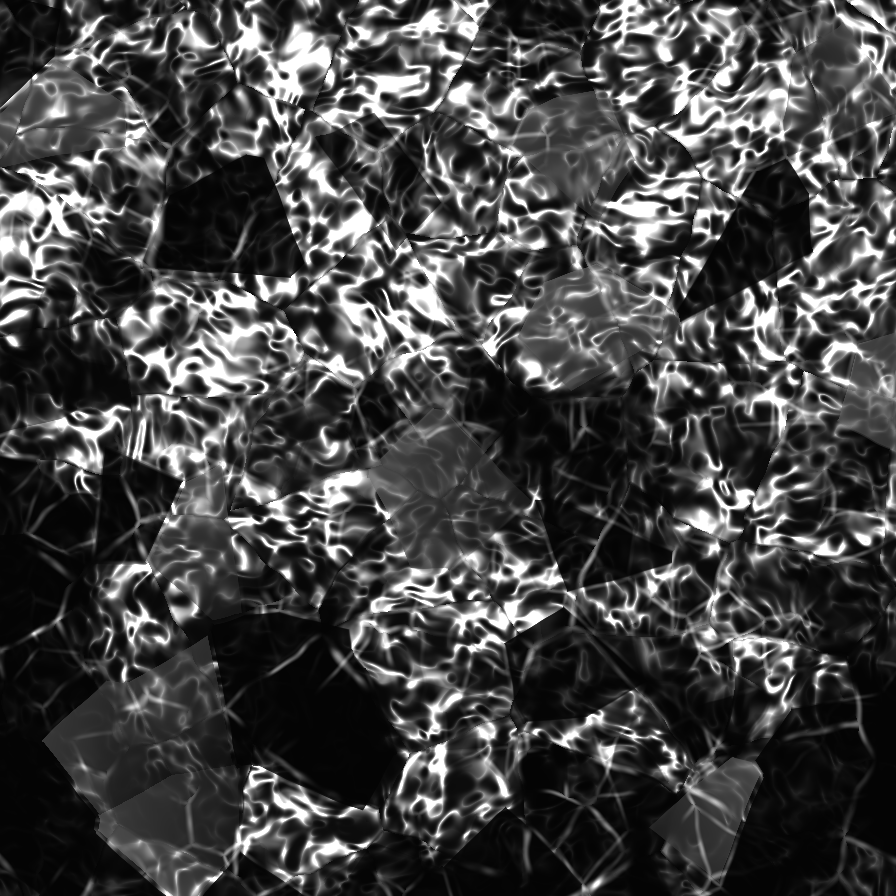
Give the GLSL for this texture, as a WebGL 1 fragment shader.

```glsl
precision highp float;
// Crumpled black foil: dark angular facets, crinkled glinting patches and thin bright creases.
uniform vec2 u_resolution;

const float EDGE_WIDTH = 0.0035;   // softness of facet borders, in canvas units

float hash(vec2 p) {
  vec3 q = fract(p.xyx * vec3(0.1031, 0.1030, 0.0973));
  q += dot(q, q.yzx + 33.33);
  return fract((q.x + q.y) * q.z);
}

vec2 hash2(vec2 p) {
  return vec2(hash(p), hash(p + 71.7));
}

float noise(vec2 p) {
  vec2 cell = floor(p);
  vec2 f = fract(p);
  f = f * f * (3.0 - 2.0 * f);
  float low = mix(hash(cell), hash(cell + vec2(1.0, 0.0)), f.x);
  float high = mix(hash(cell + vec2(0.0, 1.0)), hash(cell + 1.0), f.x);
  return mix(low, high, f.y);
}

vec2 noise2(vec2 p) {
  return vec2(noise(p), noise(p + 37.3)) - 0.5;
}

float ridge(vec2 p) {
  return 1.0 - abs(2.0 * noise(p) - 1.0);
}

vec2 rotate(vec2 p, float angle) {
  float c = cos(angle);
  float s = sin(angle);
  return vec2(c * p.x - s * p.y, s * p.x + c * p.y);
}

// Voronoi facet: x = shade softened at borders, y = raw shade,
// z = border distance in canvas units, w = tilt across the facet
vec4 facet(vec2 uv, float scale, float seed) {
  vec2 p = uv * scale + seed;
  vec2 base = floor(p);
  vec2 nearest = vec2(9.0);
  vec2 second = vec2(9.0);
  vec2 nearestId = base;
  vec2 secondId = base;
  for (int y = -1; y <= 1; y++) {
    for (int x = -1; x <= 1; x++) {
      vec2 id = base + vec2(float(x), float(y));
      vec2 offset = id + hash2(id) - p;
      if (dot(offset, offset) < dot(nearest, nearest)) {
        second = nearest;
        secondId = nearestId;
        nearest = offset;
        nearestId = id;
      } else if (dot(offset, offset) < dot(second, second)) {
        second = offset;
        secondId = id;
      }
    }
  }
  float border = dot(0.5 * (nearest + second), normalize(second - nearest)) / scale;
  float shade = hash(nearestId + 11.5);
  float shared = 0.5 * (shade + hash(secondId + 11.5));
  float soft = mix(shared, shade, smoothstep(0.0, EDGE_WIDTH, border));
  float tilt = dot(nearest, rotate(vec2(1.0, 0.0), shade * 40.0));
  return vec4(soft, shade, border, tilt);
}

// Fine crinkles, stretched along the direction of their facet
float crinkle(vec2 uv, float angle, float seed) {
  vec2 warped = uv + 0.022 * noise2(uv * 24.0) + 0.007 * noise2(uv * 65.0 + 5.0);
  vec2 p = rotate(warped, angle) + seed;
  float coarse = ridge(p * vec2(30.0, 52.0));
  float fine = ridge(rotate(p, 0.7) * vec2(62.0, 100.0));
  float sparkle = noise(rotate(p, 2.1) * 88.0);
  return coarse * coarse * fine * fine * (0.35 + 1.3 * sparkle);
}

float crease(float border, float width, float strength) {
  return (1.0 - smoothstep(0.0, width, border)) * strength;
}

void main() {
  vec2 uv = gl_FragCoord.xy / u_resolution;
  vec2 bent = uv + 0.03 * noise2(uv * 9.0) + 0.007 * noise2(uv * 42.0);

  // Facets at three sizes
  vec4 chunk = facet(bent, 7.0, 3.0);
  vec4 shard = facet(rotate(bent, 0.6), 17.0, 40.0);
  vec4 plate = facet(rotate(uv + 0.3 * (bent - uv), 1.1), 8.5, 90.0);

  // Where the foil is crinkled, and where it falls into shadow
  float patchiness = noise(uv * 6.0 + 8.0);
  float rough = smoothstep(0.27, 0.75, 0.33 * chunk.x + 0.25 * shard.x + 0.42 * patchiness);
  float shadow = mix(0.12, 1.0, smoothstep(0.12, 0.26, plate.x));

  // Crinkled glints
  float grain = crinkle(uv, chunk.y * 6.28, chunk.y * 5.0);
  grain *= mix(0.5, 1.0, smoothstep(0.0, EDGE_WIDTH, chunk.z));
  float light = 0.015 + shadow * (0.07 * grain + rough * (0.03 + 2.0 * grain));

  // Smooth grey plates
  float smoothPlate = smoothstep(0.84, 0.9, plate.x);
  float plateLight = 0.17 + 0.14 * plate.w + 0.08 * chunk.x + 0.25 * light;
  light = mix(light, plateLight, 0.8 * smoothPlate);

  // Broken bright creases along the facet borders
  float broken = smoothstep(0.42, 0.8, noise(uv * 19.0 + 20.0)) * noise(uv * 75.0);
  light += crease(chunk.z, 0.006, 0.65 * broken);
  light += crease(shard.z, 0.0045, 0.5 * broken * shadow);
  light += crease(plate.z, 0.004, 0.35 * broken);

  gl_FragColor = vec4(vec3(clamp(light, 0.0, 1.0)), 1.0);
}
```
